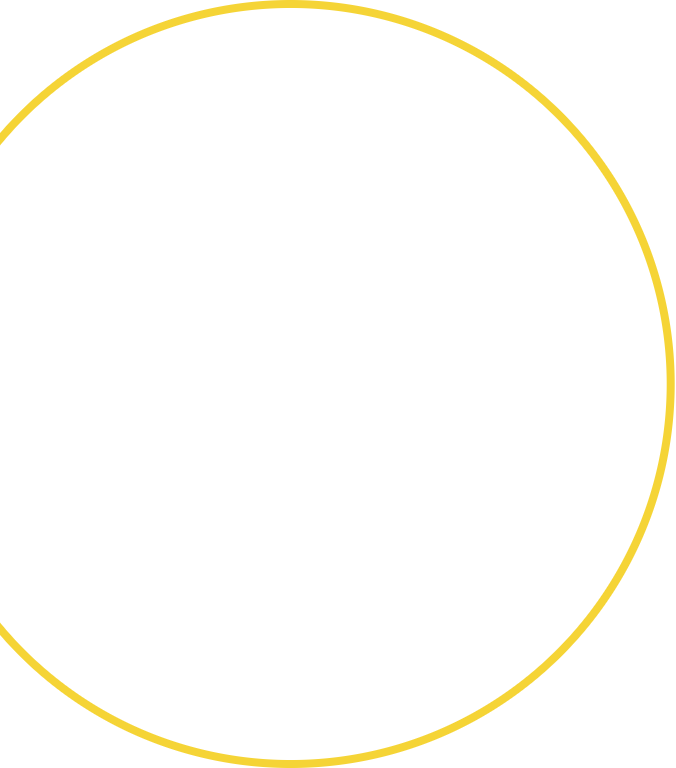
A Shadertoy shader for this background:

```glsl
// A thin yellow ring on white, as tall as the canvas and cut by its left edge.
// The ring is the distance to a circle, thickened and smoothed over one pixel.
// Lengths are in units of the canvas height.

#define RING_CENTER vec2(0.3785, 0.5)
#define OUTER_RADIUS 0.5
#define RING_WIDTH 0.0104
#define RING_COLOR vec3(0.96, 0.83, 0.21)
#define PAPER_COLOR vec3(1.0)

// Signed distance to a ring given by its outer radius and width
float ringDistance(vec2 point, float outerRadius, float width) {
    float middleRadius = outerRadius - 0.5 * width;
    return abs(length(point) - middleRadius) - 0.5 * width;
}

void mainImage(out vec4 fragColor, in vec2 fragCoord) {
    vec2 position = fragCoord / iResolution.y;
    float pixel = 1.0 / iResolution.y;

    // Coverage of the ring, with a soft edge one pixel wide
    float dist = ringDistance(position - RING_CENTER, OUTER_RADIUS, RING_WIDTH);
    float coverage = clamp(0.5 - dist / pixel, 0.0, 1.0);

    fragColor = vec4(mix(PAPER_COLOR, RING_COLOR, coverage), 1.0);
}
```
